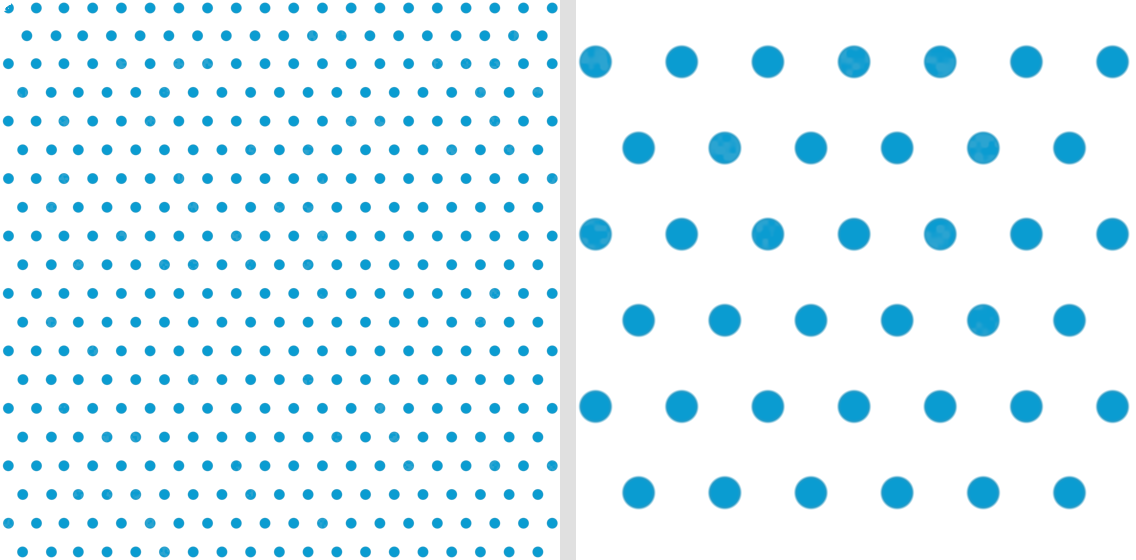
Left, the full canvas; right, a detail of the centre.
Write a WebGL 2 fragment shader that draws this pattern.

```glsl
#version 300 es
precision highp float;

uniform vec2 u_resolution;
out vec4 fragColor;

// Layout, as fractions of the canvas height
const float PITCH = 0.05129;
const vec2 FIRST_DOT = vec2(0.0116, 0.0111);  // from the top left
const float RADIUS = 0.0096;
const float EDGE_SOFTNESS = 0.0019;
const float RIM_WIDTH = 0.0022;

// Irregular spacing near the left and top borders
const float LEFT_NUDGE = 0.0033;
const float TOP_NUDGE = 0.0032;
const float SECOND_ROW_SHIFT = 0.0078;
const float JITTER = 0.0009;

// Wear
const float SMUDGE_CHANCE = 0.16;
const float SMUDGE_STRENGTH = 0.65;
const float GRAIN_SCALE = 260.0;

const vec3 PAPER = vec3(1.0);
const vec3 DOT_BLUE = vec3(0.04, 0.61, 0.82);
const vec3 RIM_BLUE = vec3(0.15, 0.60, 0.77);
const vec3 SMUDGE_BLUE = vec3(0.24, 0.66, 0.82);

float hash(vec2 p) {
    vec3 q = fract(p.xyx * 0.1031);
    q += dot(q, q.yzx + 33.33);
    return fract((q.x + q.y) * q.z);
}

float valueNoise(vec2 p) {
    vec2 cell = floor(p);
    vec2 f = fract(p);
    f = f * f * (3.0 - 2.0 * f);
    float low = mix(hash(cell), hash(cell + vec2(1.0, 0.0)), f.x);
    float high = mix(hash(cell + vec2(0.0, 1.0)), hash(cell + 1.0), f.x);
    return mix(low, high, f.y);
}

// Left end of a row: odd rows sit half a pitch to the right
float rowStart(float row) {
    float shift = row == 1.0 ? SECOND_ROW_SHIFT : 0.0;
    return FIRST_DOT.x + 0.5 * PITCH * mod(row, 2.0) + shift;
}

vec2 dotCenter(vec2 id) {
    vec2 center = vec2(rowStart(id.y), FIRST_DOT.y) + id * PITCH;
    float leftmost = step(id.x, 1.5);
    float evenSecond = step(0.5, id.x) * (1.0 - mod(id.y, 2.0));
    center.x += leftmost * LEFT_NUDGE * (1.0 - 0.4 * evenSecond);
    center.x += leftmost * JITTER * (hash(id + 7.0) - 0.5);
    center.y += TOP_NUDGE * max(0.0, 1.0 - 0.55 * id.y);
    return center;
}

void main() {
    vec2 p = gl_FragCoord.xy / u_resolution.y;
    p.y = 1.0 - p.y;
    float pixel = 1.0 / u_resolution.y;

    // Nearest dot
    vec2 id;
    id.y = max(0.0, round((p.y - FIRST_DOT.y) / PITCH));
    id.x = max(0.0, round((p.x - rowStart(id.y)) / PITCH));
    vec2 local = p - dotCenter(id);
    float dist = length(local) - RADIUS;

    // Ragged chip in the top left corner dot
    float grain = valueNoise(p * GRAIN_SCALE + 20.0);
    if (id == vec2(0.0)) {
        float chip = -(local.x + local.y) * 0.7071 - 0.35 * RADIUS;
        dist = max(dist, chip + RADIUS * 0.9 * (grain - 0.5));
    }

    // Pale streaks on a few dots
    float smudged = step(hash(id + 41.0), SMUDGE_CHANCE);
    float streak = smoothstep(0.25, 0.75, grain);
    vec3 ink = mix(DOT_BLUE, SMUDGE_BLUE, smudged * streak * SMUDGE_STRENGTH);

    // Dull rim, then soft outline
    ink = mix(ink, RIM_BLUE, smoothstep(-RIM_WIDTH, 0.0, dist));
    float soft = 0.5 * max(EDGE_SOFTNESS, 1.5 * pixel);
    float coverage = 1.0 - smoothstep(-soft, soft, dist);
    fragColor = vec4(mix(PAPER, ink, coverage), 1.0);
}
```
